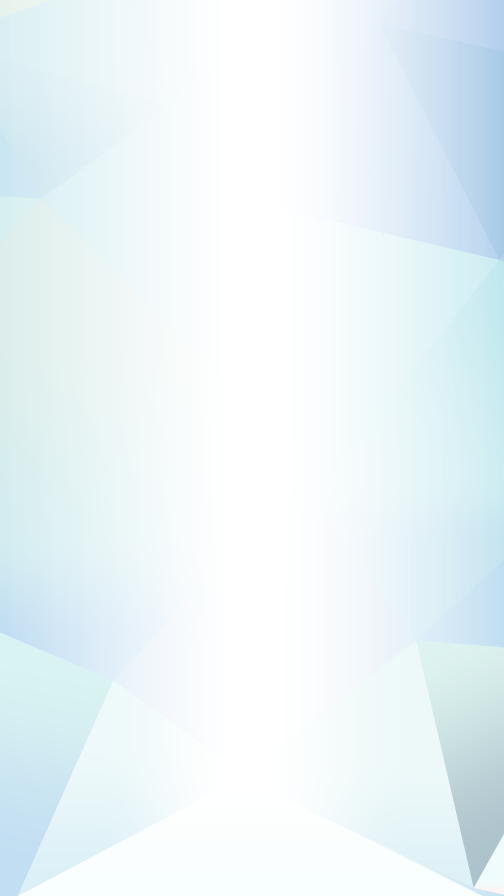
Write a Shadertoy shader that draws this background.

```glsl
// Pale low-poly crystal backdrop: tinted triangular facets on both sides,
// washed out by a soft white column of light down the middle,
// with brighter shards overlapping along the bottom.

// Signed distance from p to the line a-b, positive on its left
float edgeSide(vec2 p, vec2 a, vec2 b) {
    vec2 along = normalize(b - a), q = p - a;
    return along.x * q.y - along.y * q.x;
}

// Antialiased triangle coverage for either winding
float facet(vec2 p, vec2 a, vec2 b, vec2 c) {
    float winding = sign(edgeSide(c, a, b));
    float inside = min(edgeSide(p, a, b) * winding,
                   min(edgeSide(p, b, c) * winding, edgeSide(p, c, a) * winding));
    return clamp(inside * iResolution.x + 0.5, 0.0, 1.0);
}

vec3 leftFacets(vec2 p) {
    vec2 hub = vec2(0.083, 1.384);

    // Sky-blue upper field with a pale corner
    vec3 col = mix(vec3(0.79, 0.895, 0.935), vec3(0.85, 0.93, 0.95), smoothstep(1.4, 1.66, p.y));
    col = mix(col, vec3(0.86, 0.94, 0.955), 0.6 * facet(p, vec2(0, 1.662), vec2(0.336, 1.569), vec2(0, 2.4)));
    col = mix(col, vec3(0.91, 0.95, 0.93), facet(p, vec2(0, 1.743), vec2(0.104, 1.778), vec2(-0.1, 2)));

    // Mint field fading down into periwinkle
    vec3 lower = mix(vec3(0.745, 0.86, 0.95), vec3(0.82, 0.925, 0.94), smoothstep(0.48, 0.72, p.y));
    lower = mix(lower, vec3(0.86, 0.93, 0.92), smoothstep(0.65, 1.1, p.y));
    col = mix(col, lower, max(facet(p, hub, vec2(-1.317, -0.1), vec2(1.583, -0.09)), step(p.y, 0.8)));

    // Facets fanning out from the hub
    col = mix(col, vec3(0.83, 0.93, 0.95), facet(p, hub, vec2(0.6, 1.762), vec2(0.6, 0.876)));
    col = mix(col, vec3(0.84, 0.935, 0.94), facet(p, hub, vec2(-0.1, 1.395), vec2(-0.1, 1.19)));
    col = mix(col, vec3(0.79, 0.90, 0.95), facet(p, hub, vec2(-0.1, 1.69), vec2(-0.1, 1.395)));
    return mix(col, vec3(0.87, 0.91, 0.96), 0.5 * facet(p, vec2(0.225, 0.428), vec2(0.382, 0.597), vec2(0.5, 0.24)));
}

vec3 rightFacets(vec2 p) {
    vec2 hub = vec2(0.991, 1.262), peak = vec2(0.826, 0.507), inner = vec2(0.625, 0.794);

    // Aqua field turning blue towards the lower peak
    vec3 col = mix(vec3(0.80, 0.925, 0.945), vec3(0.75, 0.905, 0.93), smoothstep(0.85, 1.25, p.y));
    col = mix(col, vec3(0.77, 0.89, 0.94), smoothstep(0.82, 0.70, p.y));
    col = mix(col, vec3(0.79, 0.92, 0.945), facet(p, hub, vec2(0.4, 1.4), inner));
    col = mix(col, vec3(0.80, 0.87, 0.95), 0.6 * facet(p, inner, peak, vec2(0.4, 0.15)));
    col = mix(col, vec3(0.75, 0.87, 0.945), facet(p, peak, vec2(1.1, 0.759), vec2(1.1, 0.487)));

    // Deep blue upper field with a darker outer facet
    float upper = facet(p, vec2(0.1, 1.47), vec2(1.2, 1.213), vec2(0.8, 4));
    col = mix(col, mix(vec3(0.70, 0.82, 0.93), vec3(0.72, 0.83, 0.94), p.y - 1.2), upper);
    col = mix(col, vec3(0.66, 0.79, 0.905), facet(p, hub, vec2(0.752, 1.731), vec2(1.25, 1.62)));
    return mix(col, vec3(0.70, 0.81, 0.925), facet(p, vec2(0.752, 1.731), vec2(1.25, 1.62), vec2(1, 2)));
}

void mainImage(out vec4 fragColor, in vec2 fragCoord) {
    vec2 p = fragCoord / iResolution.xy * vec2(1, 16.0 / 9.0);

    // Tint strength grows from the white column outwards, with faint streaks
    float leftTint = pow(max(0.46 - p.x, 0.0) / 0.46, 1.15);
    float rightTint = pow(max(p.x - 0.53, 0.0) / 0.47, 1.6);
    float streak = 1.0 + 0.025 * sin(p.x * 150.0) * sin(p.x * 67.0);
    vec3 col = mix(vec3(1), leftFacets(p), leftTint * streak);
    col = mix(col, rightFacets(p), rightTint * streak);

    // White ground beneath the shards
    vec2 peakL = vec2(0.225, 0.428), footL = vec2(0.035, 0), tipL = vec2(0.49, 0.24);
    vec2 peakR = vec2(0.826, 0.507), footR = vec2(0.94, 0.016), tipR = vec2(0.475, 0.234);
    vec3 ground = mix(vec3(0.975, 0.995, 0.995), vec3(1), smoothstep(0.0, 0.25, p.y));
    col = mix(col, ground, facet(p, vec2(0.482, 0.237), vec2(-0.1, -0.071), vec2(1.1, -0.071)));

    // Left shards
    vec3 outerL = mix(vec3(0.76, 0.87, 0.95), vec3(0.85, 0.95, 0.95), smoothstep(0.05, 0.48, p.y + 0.2 * p.x));
    col = mix(col, outerL, max(facet(p, vec2(-0.1, 0.565), peakL, footL),
                               facet(p, vec2(-0.1, 0.565), footL, vec2(-0.1, -0.304))));
    vec3 innerL = mix(vec3(0.86, 0.94, 0.97), vec3(0.93, 0.975, 0.98), smoothstep(0.0, 0.3, p.y));
    innerL = mix(innerL, vec3(1), smoothstep(0.2, 0.47, p.x));
    col = mix(col, innerL, facet(p, peakL, tipL, footL));

    // Right shards: a pale one and a shaded grey one
    vec3 innerR = mix(vec3(0.87, 0.945, 0.97), vec3(0.93, 0.975, 0.975), smoothstep(0.0, 0.28, p.y));
    innerR = mix(vec3(1), innerR, smoothstep(0.5, 0.82, p.x));
    col = mix(col, innerR, facet(p, peakR, tipR, footR));
    vec3 shaded = mix(vec3(0.68, 0.765, 0.80), vec3(0.87, 0.955, 0.94),
                      smoothstep(0.02, 0.52, p.y - 0.5 * (p.x - 0.88)));
    col = mix(col, shaded, max(facet(p, peakR, footR, vec2(1.1, 0.301)),
                               facet(p, peakR, vec2(1.1, 0.301), vec2(1.1, 0.485))));

    // Bright corner with a warm base
    vec3 corner = mix(vec3(0.99, 0.96, 0.95), vec3(0.94, 0.99, 0.99), smoothstep(0.01, 0.03, p.y));
    col = mix(col, corner, facet(p, footR, vec2(1.1, 0.301), vec2(1.1, -0.02)));

    fragColor = vec4(col, 1);
}
```
